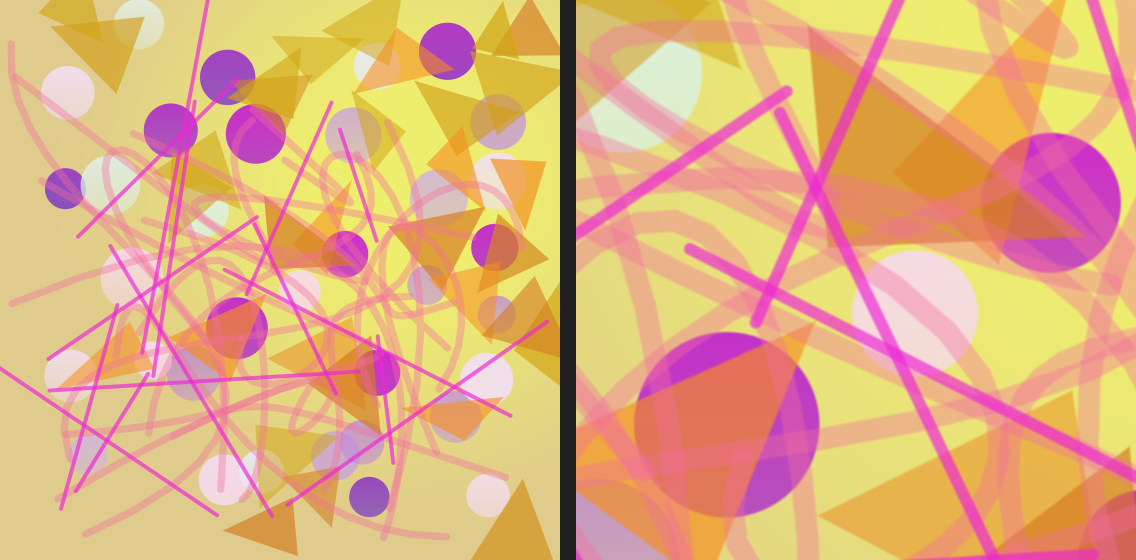
Left, the full canvas; right, a detail of the centre.
Give the GLSL for this background, as a three.js fragment shader.

```glsl
// Draws translucent discs, amber triangles, pink curves and magenta lines on a yellow glow.
varying vec2 vUv;

const float EDGE = 0.0012;
const int DISCS = 34;
const int TRIANGLES = 32;
const int CURVES = 19;
const int CURVE_STEPS = 20;
const int LINES = 15;

const vec2 GLOW_CENTER = vec2(0.73, 0.67);
const vec3 GLOW = vec3(0.935, 0.935, 0.43);
const vec3 SAND = vec3(0.875, 0.795, 0.55);

const vec2 DISC_RADIUS = vec2(0.033, 0.057);
const vec3 MINT = vec3(0.86, 0.95, 0.89);
const vec3 BLUSH = vec3(0.97, 0.85, 0.93);
const vec3 ICE = vec3(0.91, 0.92, 1.0);
const vec3 MAUVE = vec3(0.74, 0.52, 0.84);
const vec3 VIOLET = vec3(0.52, 0.28, 0.75);
const vec3 MAGENTA = vec3(0.79, 0.13, 0.81);

const vec2 TRIANGLE_RADIUS = vec2(0.055, 0.125);
const vec3 GOLD = vec3(0.82, 0.65, 0.08);
const vec3 ORANGE = vec3(0.96, 0.56, 0.12);
const vec3 RUST = vec3(0.83, 0.48, 0.13);

const float CURVE_HALF_WIDTH = 0.0065;
const vec3 CURVE_COLOR = vec3(0.95, 0.43, 0.62);
const float CURVE_ALPHA = 0.38;
const float LINE_HALF_WIDTH = 0.0035;
const vec3 LINE_COLOR = vec3(0.93, 0.15, 0.84);
const float LINE_ALPHA = 0.68;

float hash(float id, float salt) {
  return fract(sin(dot(vec2(id, salt), vec2(12.9898, 78.233))) * 43758.5453);
}

vec2 hash2(float id, float salt) {
  return vec2(hash(id, salt), hash(id, salt + 0.5));
}

float fill(float d) {
  return 1.0 - smoothstep(-EDGE, EDGE, d);
}

float segmentDistance(vec2 p, vec2 a, vec2 b) {
  vec2 ab = b - a;
  vec2 ap = p - a;
  return length(ap - ab * clamp(dot(ap, ab) / dot(ab, ab), 0.0, 1.0));
}

// Signed distance to the line through a and b, positive on its right
float sideDistance(vec2 p, vec2 a, vec2 b) {
  vec2 e = normalize(b - a);
  return dot(p - a, vec2(e.y, -e.x));
}

vec2 corner(float id, float k) {
  float angle = 6.2832 * hash(id, 21.0) + 2.0944 * k + 0.9 * (hash(id, 22.0 + k) - 0.5);
  float radius = mix(TRIANGLE_RADIUS.x, TRIANGLE_RADIUS.y, hash(id, 26.0 + k));
  return radius * vec2(cos(angle), sin(angle));
}

float triangleDistance(vec2 p, float id) {
  vec2 a = corner(id, 0.0), b = corner(id, 1.0), c = corner(id, 2.0);
  return max(sideDistance(p, a, b), max(sideDistance(p, b, c), sideDistance(p, c, a)));
}

float curveDistance(vec2 p, float id) {
  vec2 a = mix(vec2(0.02, 0.03), vec2(0.95, 0.97), hash2(id, 41.0));
  vec2 b = mix(vec2(-0.1, 0.0), vec2(1.0, 0.95), hash2(id, 43.0));
  vec2 c = mix(vec2(0.0, 0.0), vec2(1.05, 0.95), hash2(id, 45.0));
  vec2 d = mix(vec2(0.02, 0.04), vec2(0.95, 0.8), hash2(id, 47.0));
  vec2 last = a;
  float nearest = 10.0;
  for (int i = 1; i <= CURVE_STEPS; i++) {
    float t = float(i) / float(CURVE_STEPS);
    float s = 1.0 - t;
    vec2 next = s * s * s * a + 3.0 * s * t * (s * b + t * c) + t * t * t * d;
    nearest = min(nearest, segmentDistance(p, last, next));
    last = next;
  }
  return nearest;
}

// Disc colour with opacity; h is the height inside the disc, 0 to 1
vec4 discPaint(float id, float h) {
  float kind = hash(id, 5.0);
  float tone = hash(id, 6.0);
  float fade = (1.0 - h) * hash(id, 7.0);
  vec3 pale = mix(mix(MINT, BLUSH, smoothstep(0.1, 0.3, tone)), ICE, smoothstep(0.5, 0.8, tone));
  if (kind < 0.4) return vec4(pale, 0.92 - 0.5 * fade);
  if (kind < 0.66) return vec4(mix(MAUVE, ICE, 0.45 * tone), 0.8 - 0.4 * fade);
  return vec4(mix(VIOLET, MAGENTA, clamp(tone + 0.3 * (h - 0.5), 0.0, 1.0)), 0.94 - 0.2 * fade);
}

void main() {
  vec2 p = vUv;
  vec3 color = mix(GLOW, SAND, smoothstep(0.1, 0.68, distance(p, GLOW_CENTER)));

  // Discs, spread evenly with some jitter
  for (int i = 0; i < DISCS; i++) {
    float id = float(i) + 1.0;
    vec2 center = fract(vec2(0.7549, 0.5698) * id + 0.12 * hash2(id, 1.0));
    center = mix(vec2(0.05), vec2(0.96), center);
    float radius = mix(DISC_RADIUS.x, DISC_RADIUS.y, pow(hash(id, 3.0), 1.3));
    vec2 q = p - center;
    vec4 paint = discPaint(id, clamp(0.5 + 0.5 * q.y / radius, 0.0, 1.0));
    color = mix(color, paint.rgb, paint.a * fill(length(q) - radius));
  }

  // Triangles, denser to the upper right
  for (int i = 0; i < TRIANGLES; i++) {
    float id = float(i) + 1.0;
    vec2 center = pow(hash2(id, 11.0), vec2(0.65, 0.7));
    float tone = hash(id, 13.0);
    vec3 paint = mix(mix(GOLD, RUST, smoothstep(0.2, 0.5, tone)), ORANGE, smoothstep(0.5, 0.8, tone));
    float alpha = mix(0.5, 0.72, hash(id, 14.0));
    color = mix(color, paint, alpha * fill(triangleDistance(p - center, id)));
  }

  // Wide pink curves
  for (int i = 0; i < CURVES; i++) {
    float d = curveDistance(p, float(i) + 1.0) - CURVE_HALF_WIDTH;
    color = mix(color, CURVE_COLOR, CURVE_ALPHA * fill(d));
  }

  // Thin magenta lines, denser to the lower left
  for (int i = 0; i < LINES; i++) {
    float id = float(i) + 1.0;
    vec2 center = mix(vec2(0.12, 0.22), vec2(0.75, 0.72), hash2(id, 61.0));
    float angle = 3.1416 * hash(id, 63.0);
    vec2 reach = mix(0.08, 0.36, hash(id, 64.0)) * vec2(cos(angle), sin(angle));
    float d = segmentDistance(p, center - reach, center + reach) - LINE_HALF_WIDTH;
    color = mix(color, LINE_COLOR, LINE_ALPHA * fill(d));
  }

  gl_FragColor = vec4(color, 1.0);
}
```
